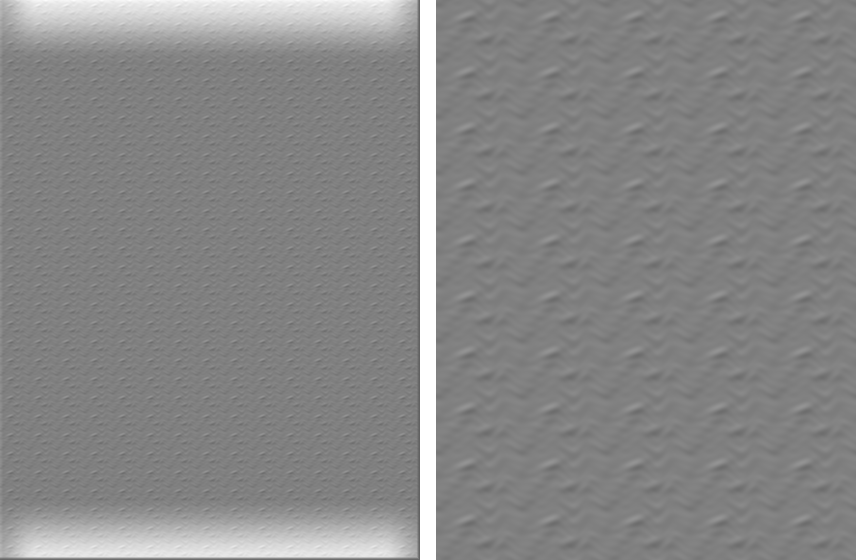
Left: the whole. Right: its middle third, enlarged.
This texture is drawn by a WebGL 1 fragment shader. Its source:

```glsl
precision highp float;
// Grey embossed paper panel with soft white glows along its top and bottom.
// A small repeating height tile of wavy grain and slanted grooves is lit
// from the upper left; a thin bevel closes the four borders.
uniform vec2 u_resolution;

float hash(vec2 p) {
  vec3 q = fract(vec3(p.xyx) * 0.1031);
  q += dot(q, q.yzx + 33.33);
  return fract((q.x + q.y) * q.z);
}

// Value noise that wraps after one tile of the given cell count.
float tileNoise(vec2 tile, vec2 cells) {
  vec2 p = tile * cells;
  vec2 i = floor(p);
  vec2 f = p - i;
  f = f * f * (3.0 - 2.0 * f);
  vec2 a = mod(i, cells);
  vec2 b = mod(i + 1.0, cells);
  vec2 seed = cells * 7.0;
  float low = mix(hash(a + seed), hash(vec2(b.x, a.y) + seed), f.x);
  float high = mix(hash(vec2(a.x, b.y) + seed), hash(b + seed), f.x);
  return mix(low, high, f.y);
}

// Relief of one paper tile: flat wavy grain cut by a few short grooves.
float paperHeight(vec2 tile) {
  float wave = 0.05 * sin(12.5664 * tile.x) + 0.03 * sin(18.8496 * tile.x + 2.0);
  vec2 bent = tile + vec2(0.0, wave);
  float h = 0.6 * tileNoise(bent, vec2(5.0, 8.0));
  h += 0.35 * tileNoise(bent, vec2(8.0, 11.0));
  for (int k = 0; k < 4; k++) {
    float id = float(k);
    vec2 scatter = vec2(hash(vec2(id, 3.0)), hash(vec2(id, 8.0))) - 0.5;
    vec2 d = fract(tile - vec2(0.45, 0.5) - scatter * vec2(0.55, 0.5) + 0.5) - 0.5;
    float across = (d.y - 0.6 * d.x) / 0.065;
    float along = d.x / 0.12;
    h -= 0.55 * exp(-across * across - along * along);
  }
  return h;
}

void main() {
  // Positions and distances are in canvas widths.
  vec2 p = gl_FragCoord.xy / u_resolution.x;
  float top = u_resolution.y / u_resolution.x;
  float toLeft = p.x;
  float toRight = 1.0 - p.x;
  float toBottom = p.y;
  float toTop = top - p.y;

  // White glows, weaker towards the corners.
  float glow = 1.0 - smoothstep(-0.01, 0.153, min(toBottom, toTop));
  glow *= mix(0.4, 1.0, smoothstep(-0.01, 0.09, min(toLeft, toRight)));
  float grey = 0.5 + 0.42 * glow;

  // Emboss: slopes facing the upper left light up.
  vec2 tile = p * vec2(15.0, 22.5);
  vec2 toLight = vec2(-0.018, 0.045);
  float slope = paperHeight(tile - toLight) - paperHeight(tile + toLight);
  grey -= 0.075 * slope * (1.0 - 0.3 * glow);

  // Bevel: light on the left and top, dark on the right and bottom.
  grey += 0.05 * (1.0 - smoothstep(0.0, 0.009, toLeft));
  grey += 0.05 * (1.0 - smoothstep(0.0, 0.009, toTop));
  float shadow = 1.0 - smoothstep(0.001, 0.009, min(toRight, toBottom));
  grey = mix(grey, 0.37, 0.9 * shadow);

  gl_FragColor = vec4(vec3(grey), 1.0);
}
```
